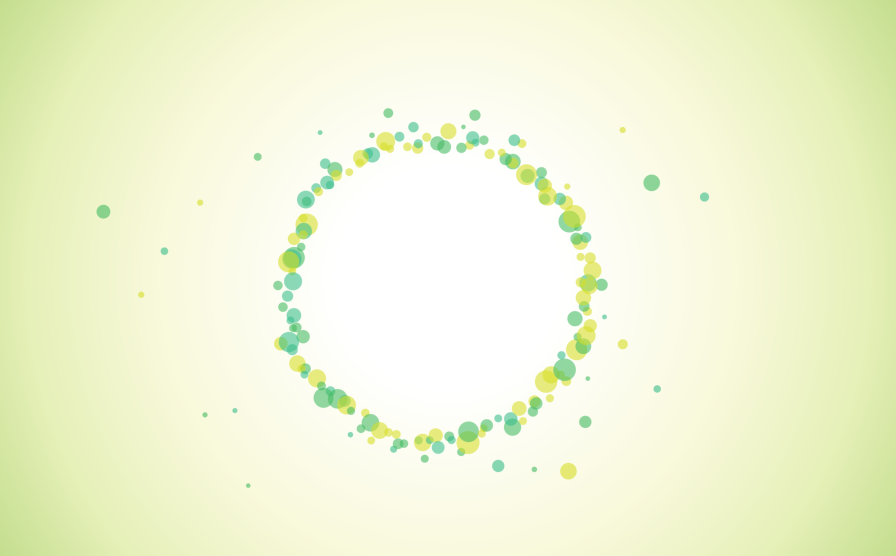
Reproduce this background procedurally as a Shadertoy shader.

```glsl
// A ring of translucent green and yellow dots with loose strays on a pale radial glow.

const float TAU = 6.2831853;
const int RING_DOTS = 132;
const int STRAY_DOTS = 36;
const vec2 RING_CENTER = vec2(-0.021, -0.021);
const float RING_RADIUS = 0.270;

const vec3 WHITE = vec3(1.0);
const vec3 CREAM = vec3(0.975, 0.975, 0.86);
const vec3 LIME = vec3(0.90, 0.94, 0.72);
const vec3 LEAF = vec3(0.77, 0.87, 0.56);
const vec3 TEAL = vec3(0.22, 0.74, 0.54);
const vec3 GREEN = vec3(0.26, 0.73, 0.38);
const vec3 YELLOW = vec3(0.84, 0.87, 0.15);

// Four independent random values in 0..1 for one dot
vec4 hash4(float n) {
    vec4 p = fract(n * vec4(0.1031, 0.1030, 0.0973, 0.1099));
    p += dot(p, p.wzxy + 33.33);
    return fract((p.xxyz + p.yzzw) * p.zywx);
}

float ramp(float a, float b, float x) {
    return clamp((x - a) / (b - a), 0.0, 1.0);
}

// White middle fading through cream and lime to green corners
vec3 glow(float r) {
    vec3 color = mix(WHITE, CREAM, ramp(0.20, 0.52, r));
    color = mix(color, LIME, ramp(0.52, 0.76, r));
    return mix(color, LEAF, ramp(0.76, 0.945, r));
}

vec3 dotColor(float pick, float yellowShare) {
    if (pick < yellowShare) return YELLOW;
    return pick < 0.5 + 0.5 * yellowShare ? GREEN : TEAL;
}

// Blends one soft-edged translucent disc over the base colour
vec3 addDisc(vec3 base, vec2 p, float radius, vec3 tint, float alpha, float pixel) {
    float edge = length(p) - radius;
    float cover = 1.0 - smoothstep(-0.5 * pixel, 0.5 * pixel, edge);
    return mix(base, tint, alpha * cover);
}

vec2 polar(float angle, float radius) {
    return radius * vec2(cos(angle), sin(angle));
}

// Dense dots, jittered around the circle
vec3 drawRing(vec3 color, vec2 p, float pixel) {
    for (int i = 0; i < RING_DOTS; i++) {
        vec4 h = hash4(float(i) + 17.0);
        float angle = TAU * (float(i) + 1.8 * h.x) / float(RING_DOTS);
        float offset = (h.y - 0.5) * 0.032;
        float size = mix(0.007, 0.021, h.z * h.z);
        vec2 center = polar(angle, RING_RADIUS + offset);
        color = addDisc(color, p - center, size, dotColor(h.w, 0.42), 0.58, pixel);
    }
    return color;
}

// Sparse dots outside the circle, flung farther to the sides
vec3 drawStrays(vec3 color, vec2 p, float pixel) {
    for (int i = 0; i < STRAY_DOTS; i++) {
        vec4 h = hash4(float(i) + 311.0);
        float angle = TAU * (float(i) + h.x) / float(STRAY_DOTS);
        float side = cos(angle) * cos(angle);
        float reach = 0.295 + h.y * h.y * mix(0.05, 0.36, side);
        float size = mix(0.004, 0.015, h.z * h.z);
        vec2 center = polar(angle, reach);
        color = addDisc(color, p - center, size, dotColor(h.w, 0.18), 0.60, pixel);
    }
    return color;
}

void mainImage(out vec4 fragColor, in vec2 fragCoord) {
    // Centred coordinates, one unit per canvas height
    vec2 p = (fragCoord - 0.5 * iResolution.xy) / iResolution.y;
    float pixel = 1.5 / iResolution.y;

    vec3 color = glow(length(p));
    color = drawStrays(color, p - RING_CENTER, pixel);
    color = drawRing(color, p - RING_CENTER, pixel);
    fragColor = vec4(color, 1.0);
}
```
